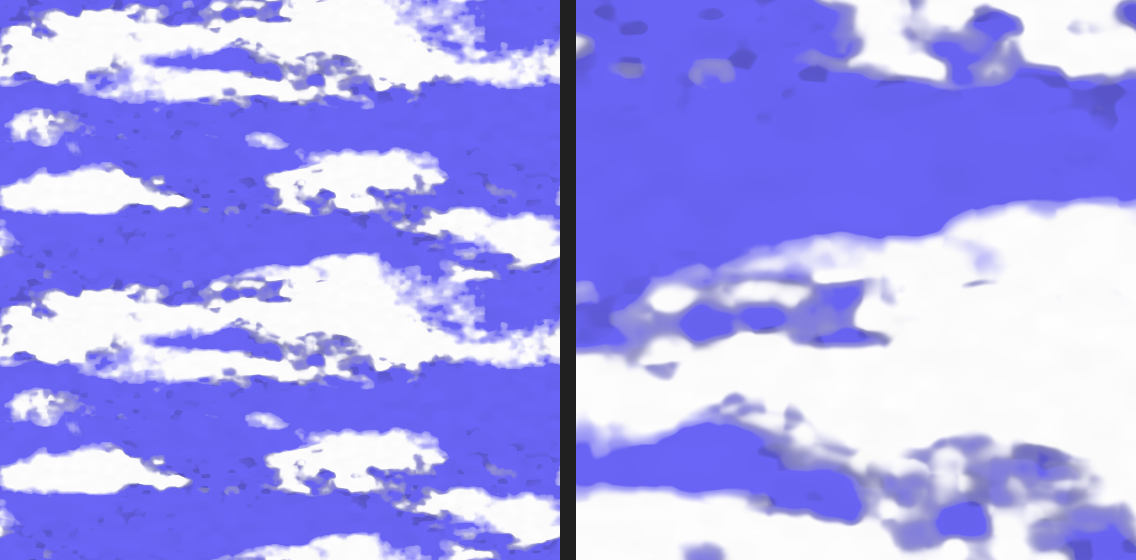
Left, the full canvas; right, a detail of the centre.
A three.js fragment shader for this texture:

```glsl
// Ragged white clouds drawn out sideways across a violet-blue sky, tiling twice upward.
varying vec2 vUv;

const float TAU = 6.28318;
const float TILES_UP = 2.0;                        // vertical repeats on the canvas
const vec2  PUFF_CELLS = vec2(4.0, 8.0);           // coarsest puffs per tile
const vec2  PUFF_GROWTH = vec2(2.3, 1.65);         // finer puffs become rounder
const float PUFF_GAIN = 0.62;
const float PUFF_STRENGTH = 2.9;
const float BAND_STRENGTH = 0.45;
const float STREAK_STRENGTH = 0.24;
const float RIM_START = 0.05;                      // density where the pale rim begins
const float RIM_WIDTH = 0.1;
const float RIM_COVER = 0.3;
const float CLOUD_FULL = 0.52;                     // density where cover is complete
const float WISP_STRENGTH = 0.85;
const vec2  WISP_AREAS = vec2(5.0, 8.0);
const vec2  WISP_CELLS = vec2(40.0, 30.0);
const vec2  SPECK_CELLS = vec2(64.0, 52.0);
const vec3  SKY = vec3(0.41, 0.39, 0.95);
const vec3  CLOUD = vec3(0.995);
const vec3  WISP_GREY = vec3(0.7, 0.7, 0.71);
const vec3  SPECK = vec3(0.3, 0.29, 0.66);

vec3 hash3(vec2 p, float seed) {
  vec3 q = vec3(dot(p, vec2(127.1, 311.7)),
                dot(p, vec2(269.5, 183.3)),
                dot(p, vec2(419.2, 371.9)));
  return fract(sin(q + seed * 17.3) * 43758.5);
}

// Smooth cellular noise: random cell values blended by distance; tiles over 0..1.
float cellNoise(vec2 uv, vec2 cells, float seed) {
  vec2 p = uv * cells;
  vec2 base = floor(p);
  float total = 0.0;
  float weights = 0.0001;
  for (int j = -1; j <= 1; j++) {
    for (int i = -1; i <= 1; i++) {
      vec2 cell = base + vec2(float(i), float(j));
      vec3 h = hash3(mod(cell, cells), seed);
      vec2 toSite = cell + 0.2 + 0.6 * h.xy - p;
      float w = pow(max(1.44 - dot(toSite, toSite), 0.0), 5.0);
      total += w * h.z;
      weights += w;
    }
  }
  return total / weights;
}

// Five octaves of cellular puffs, centred on zero.
float puffs(vec2 uv) {
  vec2 cells = PUFF_CELLS;
  float amplitude = 1.0;
  float sum = 0.0;
  float norm = 0.0;
  for (int i = 0; i < 5; i++) {
    sum += amplitude * cellNoise(uv, cells, float(i) + 1.0);
    norm += amplitude;
    amplitude *= PUFF_GAIN;
    cells = floor(cells * PUFF_GROWTH);
  }
  return sum / norm - 0.5;
}

// Layered sines: a broad bank in the middle, paired banks at the sides, slanted streaks.
float cloudBands(vec2 uv) {
  float side = 0.5 + 0.5 * cos(TAU * uv.x);
  float y = uv.y + 0.025 * sin(TAU * (2.0 * uv.x + uv.y)) + 0.012 * sin(TAU * 5.0 * uv.x);
  float broad = cos(TAU * (y - 0.09)) * mix(1.0, 0.15, side);
  float paired = cos(2.0 * TAU * (y - 0.08 - 0.16 * side));
  float streaks = sin(TAU * (5.0 * y - uv.x));
  return BAND_STRENGTH * (broad + paired) + STREAK_STRENGTH * streaks;
}

void main() {
  vec2 uv = vec2(vUv.x, 1.0 - fract(vUv.y * TILES_UP));

  // Cloud density; thin zones in some areas break into small wisps
  float density = cloudBands(uv) + PUFF_STRENGTH * puffs(uv);
  float ragged = smoothstep(0.38, 0.62, cellNoise(uv, WISP_AREAS, 7.0))
               * (1.0 - smoothstep(0.25, 0.8, abs(density - 0.05)));
  float wisps = cellNoise(uv, WISP_CELLS, 8.0) - 0.5;
  density += WISP_STRENGTH * ragged * wisps;

  // Sky with faint mottling and dark specks close to the wisps
  float specks = cellNoise(uv, SPECK_CELLS, 9.0);
  vec3 color = SKY * (1.0 + 0.04 * wisps);
  color = mix(color, SPECK, 0.55 * ragged * smoothstep(0.7, 0.88, specks));

  // Cover rises in two steps: a translucent lavender rim, then the soft white body
  float rim = smoothstep(RIM_START, RIM_START + RIM_WIDTH, density);
  float body = smoothstep(RIM_START + 0.5 * RIM_WIDTH, CLOUD_FULL, density);
  float cover = mix(RIM_COVER * rim, 1.0, body);

  // Ragged clouds stay grey until they are thick
  float thin = ragged * (1.0 - smoothstep(0.5, 1.0, cover));
  vec3 cloud = mix(CLOUD, WISP_GREY, thin) - 0.015 * specks;
  gl_FragColor = vec4(mix(color, cloud, cover), 1.0);
}
```
